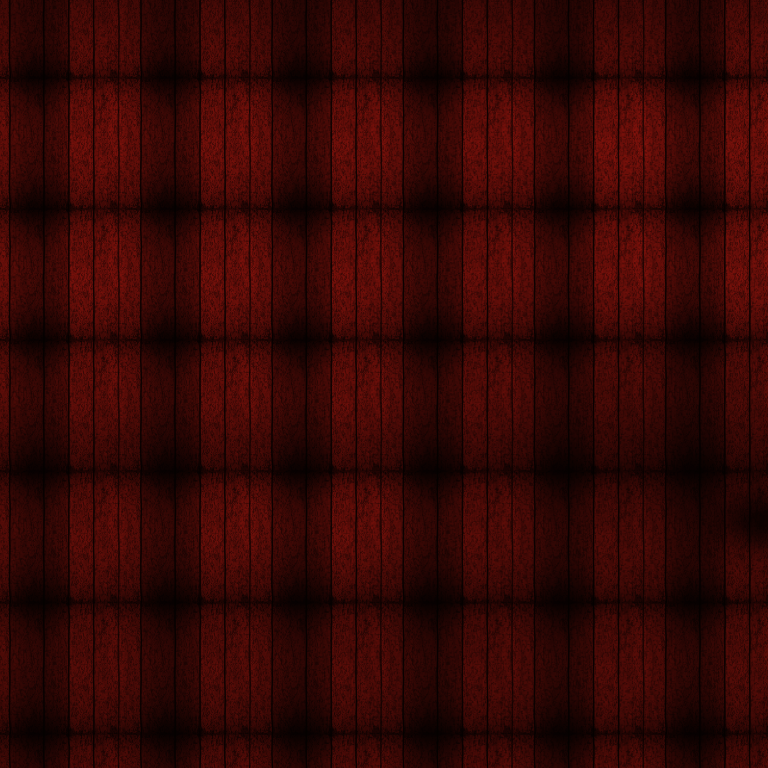
A three.js fragment shader for this texture:

```glsl
varying vec2 vUv;

const float TILES = 5.854;
const vec2 TILE_ORIGIN = vec2(0.0128, 0.0446);
const vec3 STAIN_RED = vec3(0.405, 0.054, 0.034);
const vec3 SOOT = vec3(0.013, 0.002, 0.001);

float hash(vec2 p) {
  vec3 q = fract(vec3(p.xyx) * 0.1031);
  q += dot(q, q.yzx + 33.33);
  return fract((q.x + q.y) * q.z);
}

float noise(vec2 p) {
  vec2 i = floor(p);
  vec2 f = fract(p);
  f = f * f * (3.0 - 2.0 * f);
  return mix(mix(hash(i), hash(i + vec2(1.0, 0.0)), f.x),
             mix(hash(i + vec2(0.0, 1.0)), hash(i + vec2(1.0)), f.x), f.y);
}

float fbm(vec2 p) {
  float sum = 0.0;
  float amp = 0.5;
  for (int i = 0; i < 3; i++) {
    sum += amp * noise(p);
    p = p * 2.03 + 17.7;
    amp *= 0.5;
  }
  return sum / 0.875;
}

float blob(vec2 p, vec2 center, vec2 radius) {
  vec2 d = (p - center) / radius;
  return exp(-dot(d, d));
}

// The first plank is wider than the other four
float plankEdge(float index) {
  return 0.19 * index + 0.07 * step(0.5, index);
}

float plankIndex(float x) {
  float index = 0.0;
  for (int i = 1; i < 5; i++) index += step(plankEdge(float(i)), x);
  return index;
}

// Thin dark grooves between the planks
float grooves(vec2 t) {
  float light = 1.0;
  for (int i = 0; i < 5; i++) {
    float id = float(i);
    float wobble = 0.006 * (noise(vec2(t.y * 7.0, id * 9.3)) - 0.5);
    float d = abs(fract(t.x - plankEdge(id) + wobble + 0.5) - 0.5);
    float depth = 0.86 - 0.2 * step(3.5, id);
    light *= 1.0 - depth * (1.0 - smoothstep(0.001, 0.0105, d));
  }
  return light;
}

// Fine fibres, speckles and thin wavy figure in one plank
float woodGrain(vec2 t, float plank, float wear) {
  vec2 p = t + vec2(plank * 3.7, plank * 1.9);
  float fibre = noise(p * vec2(84.0, 7.0));
  float speckle = noise(p * vec2(128.0, 110.0));
  float fleck = noise(p * vec2(110.0, 46.0) + 41.0);
  float rings = fract(fbm(p * vec2(9.0, 2.4)) * 6.0);
  float figure = smoothstep(0.0, 0.16, abs(rings - 0.5));
  float pores = smoothstep(0.1, 0.6, speckle * 0.5 + fleck * 0.5);
  return (0.85 + 0.24 * fibre) * mix(0.8, 1.0, figure)
       * mix(0.68 - 0.3 * wear, 1.0, pores) * (0.88 + 0.2 * speckle);
}

// Charred ends that fade softly along the plank
float charredEnds(vec2 t, float darkness) {
  float ragged = fbm(vec2(t.x * 30.0, t.y * 9.0));
  float above = mix(0.16, 0.23, darkness);
  float below = mix(0.12, 0.19, darkness);
  float d = min(t.y, 1.0 - t.y);
  float reach = (t.y < 0.5 ? above : below) * (0.75 + 0.5 * ragged);
  float burn = exp(-pow(d / reach, 1.4));
  return 1.0 - mix(0.42, 0.85, darkness) * burn;
}

// Narrow upright splinters, longer above the joint
float splinters(vec2 t) {
  float y = fract(t.y + 0.5) - 0.5;
  float tooth = noise(vec2(t.x * 78.0, 20.0 + y * 5.0));
  float reach = 0.012 + mix(0.05, 0.13, step(0.0, y)) * tooth * tooth * tooth;
  float bite = 1.0 - smoothstep(0.35 * reach, reach, abs(y));
  float gap = 0.35 + 0.65 * noise(vec2(t.x * 31.0, 5.0));
  return 1.0 - 0.6 * bite * gap;
}

// Uneven light over the whole wall
float wallLight(vec2 uv) {
  float light = mix(0.74, 1.0, smoothstep(0.1, 0.65, uv.y));
  light *= 1.0 - 0.38 * smoothstep(0.88, 1.0, uv.y);
  light += 0.08 * blob(uv, vec2(0.88, 0.74), vec2(0.22, 0.16));
  light += 0.12 * blob(uv, vec2(0.36, 0.34), vec2(0.34, 0.08));
  light *= 1.0 - 0.38 * blob(uv, vec2(0.9, 0.42), vec2(0.24, 0.14));
  light *= 1.0 - 0.18 * blob(uv, vec2(0.4, 0.42), vec2(0.5, 0.05));
  light *= 1.0 - 0.85 * blob(uv, vec2(1.0, 0.322), vec2(0.07, 0.04));
  return light * (0.92 + 0.16 * noise(uv * 5.0 + 3.0));
}

void main() {
  vec2 tile = fract((vUv - TILE_ORIGIN) * TILES);
  float plank = plankIndex(tile.x);
  float pale = step(1.5, plank);
  float wear = exp(-min(tile.y, 1.0 - tile.y) / 0.12);

  float darkness = blob(tile, vec2(0.22, tile.y), vec2(0.24, 1.0));
  darkness *= 1.0 - 0.8 * pale;
  float tone = (1.0 - 0.35 * darkness) * mix(0.88, 1.0, pale);
  tone *= 1.0 - 0.12 * smoothstep(0.8, 1.0, tile.x);

  float light = tone * woodGrain(tile, plank, wear) * grooves(tile);
  light *= charredEnds(tile, darkness) * splinters(tile) * wallLight(vUv);
  gl_FragColor = vec4(SOOT + STAIN_RED * light, 1.0);
}
```
